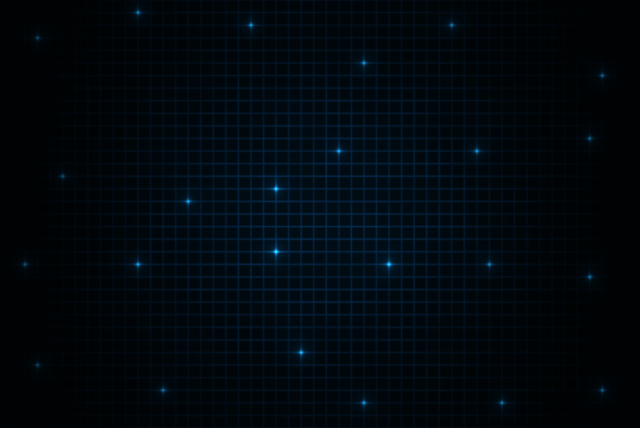
Reproduce this background procedurally as a Shadertoy shader.

```glsl
// A dark blue grid of 51 by 34 cells that fades to black at the borders, with
// 24 glowing sparks on its crossings. Lines are Gaussian profiles; the sparks
// are one jittered crossing per block of 8.5 cells. Everything wraps.

const vec2 CELLS = vec2(51.0, 34.0);
const vec2 BLOCKS = vec2(6.0, 4.0);
const float TAU = 6.2831853;

vec2 hash2(vec2 p) {
    vec3 q = fract(p.xyx * vec3(0.1031, 0.1030, 0.0973));
    q += dot(q, q.yzx + 33.33);
    return fract((q.xx + q.yz) * q.zy);
}

// Gradient noise, about -0.7 to 0.7, repeating after the given period
float corner(vec2 id, vec2 offset, vec2 period) {
    float angle = TAU * hash2(mod(id, period) + 7.0).x;
    return dot(vec2(cos(angle), sin(angle)), offset);
}

float wrappedNoise(vec2 p, vec2 period) {
    vec2 i = floor(p), f = p - i;
    vec2 u = f * f * f * (f * (f * 6.0 - 15.0) + 10.0);
    vec2 e = vec2(1.0, 0.0);
    return mix(mix(corner(i, f, period), corner(i + e, f - e, period), u.x),
               mix(corner(i + e.yx, f - e.yx, period),
                   corner(i + 1.0, f - 1.0, period), u.x), u.y);
}

// Soft line that keeps its total light when it is thinner than a pixel
vec2 softLine(vec2 d, float width, float pixel) {
    float s = length(vec2(width, 0.4 * pixel));
    return width / s * exp(-0.5 * d * d / (s * s));
}

// Periodic fade: strong towards the sides, milder towards top and bottom
float vignette(vec2 uv) {
    vec2 c = 0.5 - 0.5 * cos(TAU * uv);
    return c.x * mix(0.35, 1.0, c.y);
}

// Round core, four spikes along the grid lines, and a wide halo
vec3 spark(vec2 d, float power, float pixel) {
    float r = length(d);
    vec2 thin = softLine(d.yx, 0.06, pixel);
    float spikes = dot(thin, exp(-abs(d) * 2.6 / (0.4 + 0.6 * power)));
    float core = exp(-r * r / 0.035);
    float halo = exp(-r * 1.9) * smoothstep(4.0, 0.5, r);
    return power * (vec3(0.10, 0.36, 0.46) * core
                  + vec3(0.03, 0.32, 0.52) * spikes
                  + vec3(0.00, 0.14, 0.24) * halo);
}

void mainImage(out vec4 fragColor, in vec2 fragCoord) {
    vec2 uv = fragCoord / iResolution.xy;
    vec2 p = uv * CELLS;
    float pixel = CELLS.y / iResolution.y;
    float light = vignette(uv);

    // Background glow
    float mottle = 1.0 + 0.2 * wrappedNoise(uv * vec2(9.0, 6.0), vec2(9.0, 6.0));
    vec3 color = mix(vec3(0.0, 0.007, 0.011), vec3(0.003, 0.047, 0.078), light * mottle);

    // Grid lines, uneven from line to line and along their length
    vec2 nearest = floor(p + 0.5);
    vec2 id = mod(nearest, CELLS);
    vec2 tone = 0.75 + 0.25 * vec2(hash2(vec2(id.x, 3.0)).x, hash2(vec2(11.0, id.y)).y);
    float wear = 1.0 + 0.45 * wrappedNoise(uv * vec2(18.0, 12.0), vec2(18.0, 12.0));
    vec2 lines = softLine(p - nearest, 0.05, pixel) * tone * vec2(0.85, 1.0);
    float grid = lines.x + lines.y - lines.x * lines.y;
    color += vec3(0.022, 0.125, 0.235) * grid * wear * (0.07 + 0.93 * light);

    // Sparks, including those of the neighbouring blocks
    vec2 blockSize = CELLS / BLOCKS;
    vec2 block = floor(p / blockSize);
    for (int j = -1; j <= 1; j++)
    for (int i = -1; i <= 1; i++) {
        vec2 b = block + vec2(i, j);
        vec2 key = mod(b, BLOCKS);
        vec2 jitter = 0.15 + 0.7 * hash2(key + 19.0);
        vec2 crossing = floor((b + jitter) * blockSize + 0.5);
        float power = mix(0.6, 1.0, hash2(key + 41.0).x)
                    * (0.4 + 0.6 * vignette(crossing / CELLS));
        color += spark(p - crossing, power, pixel);
    }

    fragColor = vec4(min(color, 1.0), 1.0);
}
```
